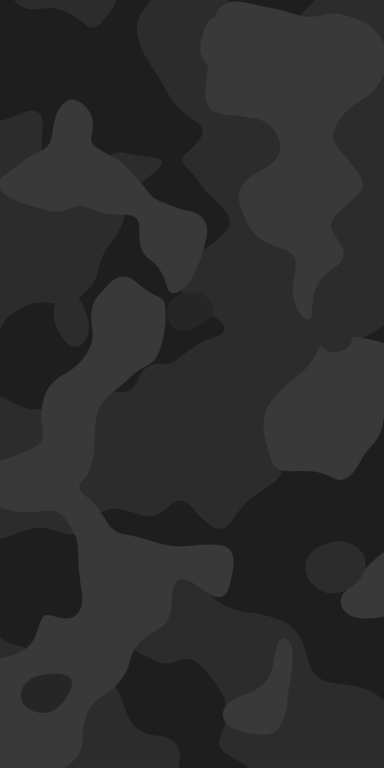
Reproduce this pattern procedurally as a Shadertoy shader.

```glsl
// Dark woodland camouflage: flat, smooth-edged blobs in a few charcoal tones.
// Two gradient-noise fields are thresholded into dark and light patches over
// a middle ground, then a jittered grid adds small oval patches on top.

const vec3 DARK  = vec3(0.116);
const vec3 SOFT  = vec3(0.148);
const vec3 MID   = vec3(0.173);
const vec3 LIGHT = vec3(0.223);

const float PATCH_FREQ  = 2.5;    // noise cells per canvas width
const float LOBE_FREQ   = 2.3;    // frequency ratio of the edge lobes
const float LOBE_AMOUNT = 0.38;   // strength of the edge lobes
const float DARK_LEVEL  = 0.060;  // threshold of the dark field
const float LIGHT_LEVEL = 0.120;  // threshold of the light field
const float WARP_FREQ   = 5.0;
const float WARP_AMOUNT = 0.045;
const float OVAL_CELL   = 0.34;   // grid size of the small ovals
const float OVAL_CHANCE = 0.5;
const float TAU = 6.2831853;

// Integer hash: a cell and a seed give two values in 0..1
vec2 hash2(vec2 cell, uint seed) {
    uvec2 v = uvec2(ivec2(cell) + 1024) * 1664525u + 1013904223u + seed * 747796u;
    v.x += v.y * 1664525u;
    v.y += v.x * 1664525u;
    v ^= v >> 16u;
    v.x += v.y * 1664525u;
    v.y += v.x * 1664525u;
    v ^= v >> 16u;
    return vec2(v & 65535u) / 65535.0;
}

mat2 rotation(float angle) {
    float c = cos(angle), s = sin(angle);
    return mat2(c, s, -s, c);
}

float cornerSlope(vec2 cell, vec2 offset, uint seed) {
    float angle = TAU * hash2(cell, seed).x;
    return dot(vec2(cos(angle), sin(angle)), offset);
}

float gradientNoise(vec2 p, uint seed) {
    vec2 i = floor(p), f = p - i;
    vec2 u = f * f * f * (f * (f * 6.0 - 15.0) + 10.0);
    vec2 e = vec2(1.0, 0.0);
    float low  = mix(cornerSlope(i, f, seed), cornerSlope(i + e, f - e, seed), u.x);
    float high = mix(cornerSlope(i + e.yx, f - e.yx, seed),
                     cornerSlope(i + 1.0, f - 1.0, seed), u.x);
    return mix(low, high, u.y);
}

// Broad patches with smaller lobes along their edges
float patchField(vec2 p, float angle, uint seed) {
    vec2 q = rotation(angle) * p * PATCH_FREQ + 0.37;
    vec2 lobe = rotation(0.9) * q * LOBE_FREQ + 5.3;
    return gradientNoise(q, seed) + LOBE_AMOUNT * gradientNoise(lobe, seed + 7u);
}

// Antialiased coverage where the field rises above the level
float coverage(float field, float level) {
    return clamp(0.5 + (field - level) / max(fwidth(field), 1e-4), 0.0, 1.0);
}

// One tilted oval in some of the grid cells, in a random tone
vec3 addOvals(vec3 color, vec2 p, float pixel) {
    vec2 cell = floor(p / OVAL_CELL);
    vec2 place = hash2(cell, 31u), shape = hash2(cell, 32u), pick = hash2(cell, 33u);
    vec2 q = fract(p / OVAL_CELL) - mix(vec2(0.32), vec2(0.68), place);
    float size = mix(0.14, 0.27, shape.x);
    vec2 radius = size * vec2(1.0, mix(0.55, 0.9, shape.y));
    q = rotation(TAU * shape.y) * q;
    float dist = (length(q / radius) - 1.0) * radius.y * OVAL_CELL;
    float mask = clamp(0.5 - dist / pixel, 0.0, 1.0) * step(pick.x, OVAL_CHANCE);
    vec3 tone = pick.y < 0.55 ? SOFT : (pick.y < 0.8 ? MID : LIGHT);
    return mix(color, tone, mask);
}

void mainImage(out vec4 fragColor, in vec2 fragCoord) {
    float pixel = 1.0 / iResolution.x;
    vec2 p = fragCoord * pixel;

    // Gentle warp keeps outlines organic
    vec2 warp = vec2(gradientNoise(p * WARP_FREQ, 41u),
                     gradientNoise(p * WARP_FREQ + 9.5, 42u));
    vec2 w = p + WARP_AMOUNT * warp;

    // Middle ground, dark patches, light patches, small ovals
    vec3 color = MID;
    color = mix(color, DARK, coverage(patchField(w, 0.5, 3u), DARK_LEVEL));
    color = mix(color, LIGHT, coverage(patchField(w + 3.1, -0.35, 17u), LIGHT_LEVEL));
    color = addOvals(color, p + 1.2 * WARP_AMOUNT * warp, pixel);

    fragColor = vec4(color, 1.0);
}
```
